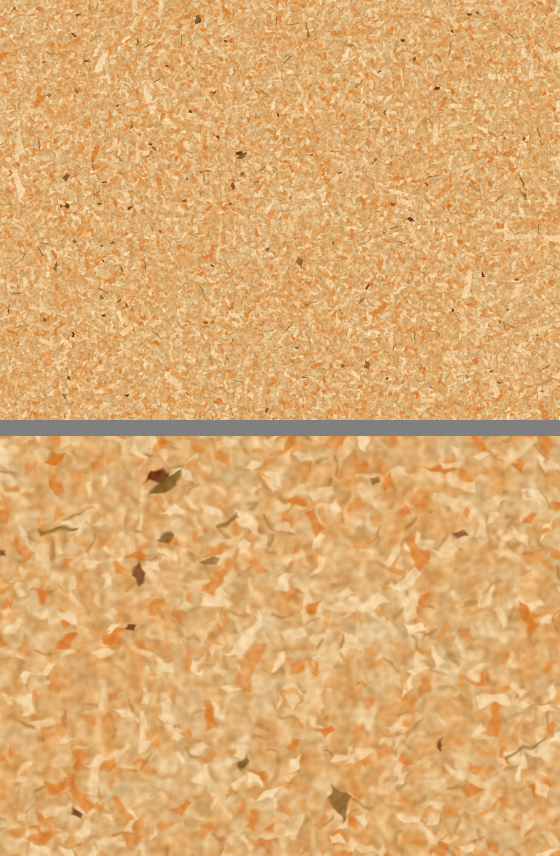
Top: the whole. Bottom: its middle third, enlarged.
Write a WebGL 2 fragment shader that draws this texture.

```glsl
#version 300 es
precision highp float;
// Particle board: a mottled tan ground of gradient noise covered by layers of
// randomly turned wood chips, from fine pale and orange flakes to rare long
// slivers, with small dark bark specks and a fine grain on top.

uniform vec2 u_resolution;
out vec4 fragColor;

vec3 hash3(vec2 p) {
    vec3 q = fract(p.xyx * vec3(0.1031, 0.1030, 0.0973));
    q += dot(q, q.yxz + 33.33);
    return fract((q.xxy + q.yzz) * q.zyx);
}

float cornerSlope(vec2 cell, vec2 offset) {
    float angle = 6.2832 * hash3(cell).x;
    return dot(vec2(cos(angle), sin(angle)), offset);
}

float gradientNoise(vec2 p) {
    vec2 cell = floor(p), f = fract(p);
    vec2 w = f * f * f * (f * (f * 6.0 - 15.0) + 10.0);
    vec2 e = vec2(0.0, 1.0);
    float low = mix(cornerSlope(cell, f), cornerSlope(cell + e.yx, f - e.yx), w.x);
    float high = mix(cornerSlope(cell + e, f - e), cornerSlope(cell + 1.0, f - 1.0), w.x);
    return mix(low, high, w.y);
}

// Lays one chip in a share of the grid cells; halfSize is in cell units.
void scatter(inout vec3 colour, vec2 p, float cells, float seed, float density,
             vec2 halfSize, vec3 tintA, vec3 tintB) {
    float soft = cells * max(0.0024, 0.9 / u_resolution.y);
    p = p * cells + seed * 7.3;
    vec2 home = floor(p);
    for (int j = -1; j <= 1; j++) {
        for (int i = -1; i <= 1; i++) {
            vec2 cell = home + vec2(i, j);
            vec3 place = hash3(cell + seed * 17.0);
            vec3 look = hash3(cell + seed * 31.0 + 211.0);
            if (look.x > density) continue;
            float angle = 3.1416 * place.z;
            vec2 axis = vec2(cos(angle), sin(angle));
            vec2 d = p - cell - place.xy;
            d = vec2(dot(d, axis), dot(d, vec2(-axis.y, axis.x)));

            // Slanted, tapering box
            vec2 size = halfSize * mix(vec2(0.45), vec2(1.0), look.yz);
            d.x += d.y * (look.z - 0.5) * 1.6;
            size.y *= 1.0 - 0.45 * clamp(d.x / size.x, -1.0, 1.0) * (look.y - 0.2);
            vec2 gap = abs(d) - size;
            float edge = length(max(gap, 0.0)) + min(max(gap.x, gap.y), 0.0);
            float cover = 1.0 - smoothstep(-soft * 0.5, soft * 0.7, edge);
            float opacity = mix(0.55, 0.95, fract(look.y * 7.0 + look.z * 3.0));
            colour = mix(colour, mix(tintA, tintB, look.z), cover * opacity);
        }
    }
}

void main() {
    vec2 p = gl_FragCoord.xy / u_resolution.y;

    // Ragged chip outlines come from a small warp
    vec2 warp = vec2(gradientNoise(p * 95.0), gradientNoise(p * 95.0 + 57.0));
    vec2 q = p + warp * 0.0045;

    vec3 cream = vec3(0.98, 0.86, 0.68);
    vec3 straw = vec3(0.92, 0.77, 0.55);
    vec3 orange = vec3(0.84, 0.47, 0.17);
    vec3 amber = vec3(0.90, 0.61, 0.32);
    vec3 brown = vec3(0.72, 0.52, 0.28);
    vec3 tan1 = vec3(0.82, 0.63, 0.40);
    vec3 bark = vec3(0.36, 0.12, 0.04);
    vec3 olive = vec3(0.47, 0.35, 0.14);

    // Mottled ground: lightness and warmth vary separately
    float light = gradientNoise(q * 62.0 + 13.0) + 0.7 * gradientNoise(q * 125.0 + 91.0);
    float warmth = gradientNoise(q * 48.0 + 37.0) + 0.5 * gradientNoise(p * 9.0 + 71.0);
    vec3 colour = vec3(0.87, 0.68, 0.445);
    colour += light * vec3(0.09, 0.12, 0.13) + warmth * vec3(0.02, -0.06, -0.11);

    // Fine flakes
    scatter(colour, q, 80.0, 1.0, 0.34, vec2(0.75, 0.16), brown, tan1);
    scatter(colour, q, 72.0, 2.0, 0.26, vec2(0.55, 0.30), amber, orange);
    scatter(colour, q, 84.0, 3.0, 0.36, vec2(0.70, 0.27), straw, cream);
    scatter(colour, q, 96.0, 4.0, 0.22, vec2(0.60, 0.22), tan1, amber);

    // Medium chips
    scatter(colour, q, 38.0, 5.0, 0.17, vec2(0.65, 0.17), straw, cream);
    scatter(colour, q, 32.0, 6.0, 0.08, vec2(0.50, 0.15), amber, orange);
    scatter(colour, q, 34.0, 7.0, 0.06, vec2(0.60, 0.06), olive, brown);

    // Rare long slivers
    scatter(colour, q, 13.0, 8.0, 0.10, vec2(0.45, 0.10), straw, cream);
    scatter(colour, q, 12.0, 9.0, 0.06, vec2(0.42, 0.08), amber, orange);

    // Bark specks
    scatter(colour, q, 30.0, 10.0, 0.07, vec2(0.16, 0.11), bark, olive);
    scatter(colour, q, 10.0, 11.0, 0.06, vec2(0.10, 0.08), bark, olive);

    // Fine grain over everything
    float grain = gradientNoise(p * 170.0 + 5.0) + 0.6 * gradientNoise(p * 110.0 + 43.0);
    colour += grain * vec3(0.07, 0.09, 0.10);
    fragColor = vec4(clamp(colour, 0.0, 1.0), 1.0);
}
```
